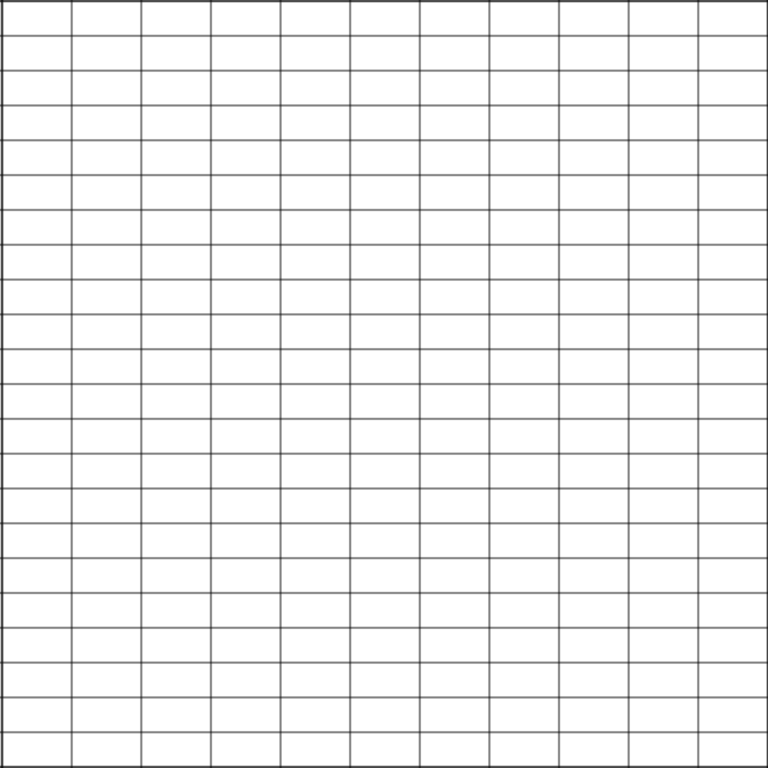
Give the GLSL for this pattern, as a three.js fragment shader.

```glsl
// Thin black ruled grid of wide cells, 11 across and 22 down, with a heavier frame.
#define CELLS vec2(11.0, 22.0)
#define GRID_START vec2(0.0027, 0.0012)
#define CELL_SIZE vec2(0.09065, 0.04534)
#define RULE_WIDTH 0.00137
#define FRAME_WIDTH 0.0024
#define SOFTNESS 0.00195
#define PAPER vec3(1.0)
#define INK vec3(0.01)

varying vec2 vUv;

// Ink coverage of a soft-edged stroke, per axis
vec2 stroke(vec2 offset, vec2 width) {
  vec2 soft = vec2(SOFTNESS);
  return smoothstep(-soft, soft, offset + 0.5 * width)
       - smoothstep(-soft, soft, offset - 0.5 * width);
}

void main() {
  // Nearest rule on each axis and the signed offset from it
  vec2 index = clamp(floor((vUv - GRID_START) / CELL_SIZE + 0.5), vec2(0.0), CELLS);
  vec2 offset = vUv - GRID_START - index * CELL_SIZE;

  // The outermost rules form the frame
  vec2 inner = step(0.5, index) * step(index, CELLS - 0.5);
  vec2 width = mix(vec2(FRAME_WIDTH), vec2(RULE_WIDTH), inner);

  // Overlay the two sets of rules
  vec2 clear = 1.0 - stroke(offset, width);
  gl_FragColor = vec4(mix(INK, PAPER, clear.x * clear.y), 1.0);
}
```
